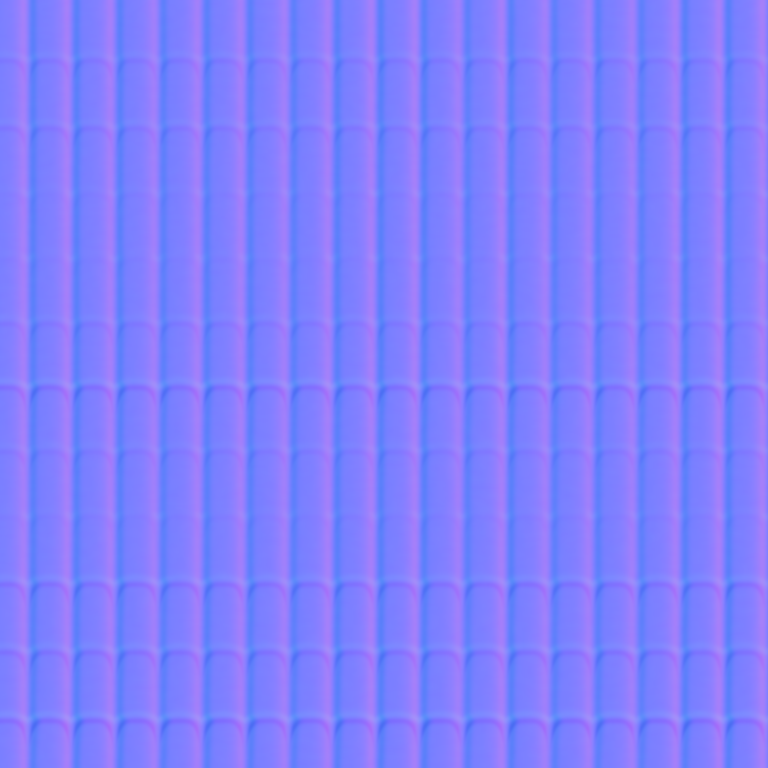
A WebGL 2 fragment shader for this texture map:

```glsl
#version 300 es
precision highp float;
// Tangent-space normal map of overlapping roof tiles in ribbed columns.

#define COLUMNS 17.67       // tiles across the canvas
#define COLUMN_START 0.0315 // centre of the first rib
#define ROWS 11.636         // tile courses up the canvas
#define ROW_START 0.0725    // height of the lowest tile lip
#define RIB_TILT 0.23       // slope facing right
#define GROOVE_TILT 0.23    // slope facing left
#define LIP_TILT 0.11       // strength of the lit lips
#define SHADE_TILT 0.14     // strength of the arched edges below them
#define LIP_WIDTH 0.0055
#define ARCH_DROP 0.026     // fall of the rounded edge at the tile sides
#define LEAN 0.09           // shift of the groove below a lip
#define GRAIN 0.02

uniform vec2 u_resolution;
out vec4 fragColor;

const float TAU = 6.28318;
const int COURSES = 11;
// Relief of each course, from the bottom up.
const float LIP_RELIEF[COURSES] = float[COURSES](
    1.0, 0.75, 0.8, 0.2, 0.4, 0.9, 0.45, 0.14, 0.16, 0.5, 0.5);

float hash(vec2 p) {
    p = fract(p * vec2(0.1031, 0.1137));
    p += dot(p, p.yx + 33.33);
    return fract((p.x + p.y) * p.x * 17.0);
}

vec2 gradient(vec2 cell) {
    float angle = TAU * hash(cell + 40.0);
    return vec2(cos(angle), sin(angle));
}

float gradientNoise(vec2 p) {
    vec2 i = floor(p), f = fract(p);
    vec2 w = f * f * f * (f * (f * 6.0 - 15.0) + 10.0);
    vec2 e = vec2(0.0, 1.0);
    float low = mix(dot(gradient(i), f), dot(gradient(i + e.yx), f - e.yx), w.x);
    float high = mix(dot(gradient(i + e.xy), f - e.xy), dot(gradient(i + e.yy), f - e.yy), w.x);
    return mix(low, high, w.y);
}

float bell(float x, float width) {
    return exp(-x * x / (width * width));
}

// Signed distance to a centre in a repeating unit interval.
float wrapped(float x, float centre) {
    return fract(x - centre + 0.5) - 0.5;
}

// Height above the nearest lip, and the relief of its course.
vec2 nearestLip(float y) {
    float course = floor((y - ROW_START) * ROWS + 0.7);
    float sag = 0.005 * sin(0.1 * TAU * (course - 0.7));
    int index = int(course);
    float relief = index < 0 || index >= COURSES ? 0.0 : LIP_RELIEF[index];
    return vec2(y - (ROW_START + course / ROWS + sag), relief);
}

// Sideways slope: rib with a soft left flank, leaning groove, rounded body.
float columnSlope(float column, float across, vec2 lip) {
    float id = floor(column + 0.4);
    float wear = mix(0.88, 1.12, hash(vec2(id, 7.0)));
    float below = max(-lip.x, 0.0) * ROWS;
    float lean = LEAN * lip.y * exp(-4.0 * below) * (1.0 - smoothstep(-0.01, 0.0, lip.x));
    float rib = bell(wrapped(column, 0.0), 0.115) + 0.3 * bell(wrapped(column, -0.14), 0.13);
    float groove = bell(wrapped(column, 0.2 + lean), 0.1);
    float body = 0.04 * sin(0.5 * TAU * across) - 0.01;
    return body + wear * (RIB_TILT * rib - GROOVE_TILT * groove);
}

// Slope of the arched tile ends: a lit lip over a rounded shaded edge.
vec2 lipSlope(float across, vec2 lip) {
    float a2 = across * across;
    float side = smoothstep(0.4, 0.95, abs(across));
    float light = bell(lip.x + 0.008 * a2, LIP_WIDTH) * mix(0.75, 1.2, side);
    // Divide by the steepness so that the arch keeps an even width.
    float steepness = 8.0 * ARCH_DROP * COLUMNS * a2 * across;
    float arch = (lip.x + 0.009 + ARCH_DROP * a2 * a2) / sqrt(1.0 + steepness * steepness);
    float shade = bell(arch, 0.75 * LIP_WIDTH) * (1.0 - smoothstep(0.75, 1.0, abs(across)));
    float corner = shade * smoothstep(0.2, 0.8, -across);
    float notch = max(lip.y, 0.5 * side);
    return vec2(-SHADE_TILT * lip.y * corner, LIP_TILT * notch * light - SHADE_TILT * lip.y * shade);
}

void main() {
    vec2 uv = gl_FragCoord.xy / u_resolution;
    float column = (uv.x - COLUMN_START) * COLUMNS;
    float across = 2.0 * wrapped(column, 0.58);
    vec2 lip = nearestLip(uv.y);

    // Combine the slopes with faint surface unevenness.
    vec2 slope = lipSlope(across, lip);
    slope.x += columnSlope(column, across, lip);
    slope += GRAIN * vec2(gradientNoise(uv * vec2(90.0, 45.0)),
                          gradientNoise(uv * vec2(50.0, 100.0) + 19.0));

    // Encode the unit normal as a colour.
    vec3 normal = vec3(slope, sqrt(max(0.0, 1.0 - dot(slope, slope))));
    fragColor = vec4(0.5 + 0.5 * normal, 1.0);
}
```
